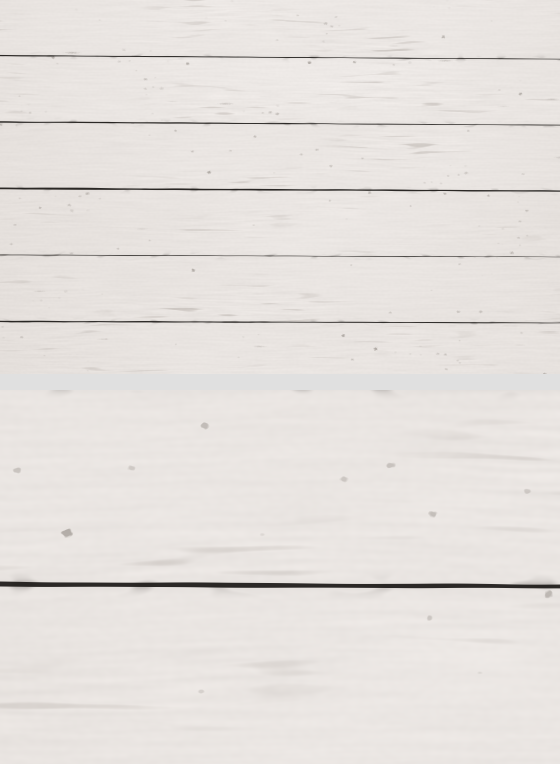
Top, the full canvas; bottom, a detail of the centre.
This texture is drawn by a Shadertoy shader. Its source:

```glsl
vec2 hash2(vec2 p) {
    vec3 q = fract(p.xyx * vec3(0.1031, 0.1030, 0.0973));
    q += dot(q, q.yzx + 33.33);
    return fract((q.xx + q.yz) * q.zy);
}

float gradientDot(vec2 cell, vec2 offset) {
    float angle = 6.2832 * hash2(cell).x;
    return dot(vec2(cos(angle), sin(angle)), offset);
}

// Gradient noise, roughly -0.7 to 0.7
float noise(vec2 p) {
    vec2 i = floor(p), f = fract(p);
    vec2 u = f * f * f * (f * (f * 6.0 - 15.0) + 10.0);
    vec2 e = vec2(1.0, 0.0);
    return mix(mix(gradientDot(i, f), gradientDot(i + e.xy, f - e.xy), u.x),
               mix(gradientDot(i + e.yx, f - e.yx), gradientDot(i + 1.0, f - 1.0), u.x), u.y);
}

// One optional irregular chip per cell, kept inside its cell
float chips(vec2 p, float cells, float chance, float radius, float stretch) {
    vec2 cell = floor(p * cells);
    vec2 pick = hash2(cell + cells * 7.0);
    vec2 centre = (cell + 0.3 + 0.4 * hash2(cell + 91.0)) / cells;
    vec2 d = (p - centre) / vec2(stretch, 1.0);
    float r = radius * (0.5 + pick.y) * (1.0 + 0.6 * noise(p * 240.0));
    float edge = 1.0 / iResolution.y;
    return step(pick.x, chance) * (0.35 + 0.65 * pick.y) * smoothstep(edge, -edge, length(d) - r);
}

void mainImage(out vec4 fragColor, in vec2 fragCoord) {
    vec2 uv = fragCoord / iResolution.xy;
    vec2 p = fragCoord / iResolution.y;
    float pixel = 1.0 / iResolution.y;

    // Six planks, with the joints tilting slightly down to the right
    float pitch = 0.1777 - 0.0014 * uv.x;
    float row = (uv.y - 0.1406 + 0.004 * uv.x) / pitch;
    float plank = floor(row);
    float joint = clamp(round(row), 0.0, 4.0);
    float jointY = (row - joint) * pitch;
    vec2 q = p + vec2(plank * 17.3, plank * 5.7);

    // Painted surface with broad lighting and a tone for each plank
    float shade = 0.012 * noise(q * vec2(1.8, 5.0)) + 0.008 * (hash2(vec2(plank + 9.0, 4.0)).x - 0.5);
    shade += 0.012 * uv.y - 0.022 * pow(abs(uv.x - 0.55) * 1.8, 2.0);
    vec3 color = vec3(0.915, 0.897, 0.884) + shade * vec3(0.9, 1.0, 1.1);

    // Fine brushed grain, gently bent along the plank
    float bend = 0.012 * noise(q * vec2(2.5, 7.0));
    vec2 g = vec2(q.x, q.y + bend);
    float wear = smoothstep(-0.1, 0.5, noise(q * vec2(2.2, 9.0) + 3.0));
    float grain = 0.6 * noise(g * vec2(7.0, 130.0)) + 0.4 * noise(g * vec2(18.0, 210.0) + 8.0);
    color += grain * (0.022 + 0.025 * wear);
    color += 0.008 * noise(q * vec2(110.0, 160.0));

    // Sparse grooves showing through the worn patches
    float groove = smoothstep(0.24, 0.5, noise(g * vec2(9.0, 95.0) + 40.0));
    color -= groove * wear * vec3(0.10, 0.105, 0.11);

    // Chips, dents and short scratches
    float marks = 0.45 * chips(q, 9.0, 0.22, 0.0025, 1.2);
    marks += 0.3 * chips(q + 3.1, 17.0, 0.10, 0.0018, 1.5);
    marks += 0.3 * chips(q + 6.4, 7.0, 0.20, 0.0013, 6.0);
    float cluster = smoothstep(0.25, 0.5, noise(q * vec2(5.0, 7.0) + 21.0));
    marks += 0.35 * cluster * chips(q + 1.7, 45.0, 0.35, 0.0022, 1.4);
    color = mix(color, vec3(0.42, 0.39, 0.36), min(marks, 0.8));

    // Dark joints whose width fades and wobbles along their length
    float strength = float[5](0.95, 0.5, 1.45, 0.95, 0.85)[int(joint)];
    float wobble = noise(vec2(p.x * 7.0, joint * 13.7 + 0.4));
    float halfWidth = 0.0015 * strength * (1.15 - 0.45 * uv.x + 0.5 * wobble);
    float offset = jointY + 0.0007 * noise(vec2(p.x * 14.0, joint * 9.1 + 0.3));
    float gap = clamp(0.5 + (halfWidth - abs(offset)) / pixel, 0.0, 1.0);

    // Chipped paint and a soft shadow beside the joints
    float rim = exp(-abs(offset) / 0.0035);
    float chipped = smoothstep(0.15, 0.5, noise(vec2(p.x * 28.0, uv.y * 90.0)));
    color -= rim * (0.035 + 0.28 * chipped);
    color = mix(color, vec3(0.13, 0.12, 0.11), gap * 0.95);

    fragColor = vec4(clamp(color, 0.0, 1.0), 1.0);
}
```
